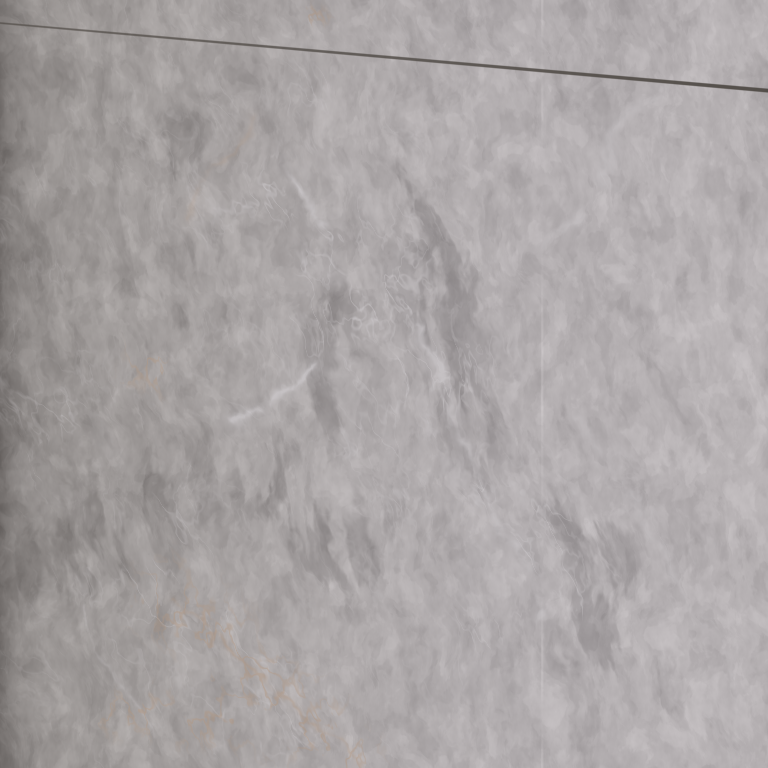
This texture is drawn by a three.js fragment shader. Its source:

```glsl
#define SHADE_STONE vec3(0.612, 0.594, 0.586)
#define LIT_STONE vec3(0.709, 0.690, 0.697)
#define VEIN_WHITE vec3(0.79, 0.775, 0.785)
#define OCHRE vec3(0.70, 0.59, 0.50)
#define JOINT_DARK vec3(0.31, 0.29, 0.27)
#define EDGE_SHADOW 0.17
#define PATCH_DEPTH 0.085
#define STREAK_DEPTH 0.075
#define GRAIN_DEPTH 0.055
#define FLECK_DEPTH 0.030
#define SEAM_X 0.706

varying vec2 vUv;

float hash(vec2 p) {
  vec3 q = fract(p.xyx * 0.1031);
  q += dot(q, q.yzx + 33.33);
  return fract((q.x + q.y) * q.z);
}

float noise(vec2 p) {
  vec2 i = floor(p), f = fract(p);
  f = f * f * (3.0 - 2.0 * f);
  vec2 e = vec2(0.0, 1.0);
  return mix(mix(hash(i), hash(i + e.yx), f.x),
             mix(hash(i + e), hash(i + e.yy), f.x), f.y);
}

float fbm(vec2 p) {
  float sum = 0.0, amp = 0.5;
  for (int i = 0; i < 5; i++) {
    sum += amp * noise(p);
    p = mat2(1.6, 1.2, -1.2, 1.6) * p + 7.3;
    amp *= 0.5;
  }
  return sum / 0.97;
}

// Octaves without rotation, so that stretched features keep their direction
float streaks(vec2 p) {
  float sum = 0.0, amp = 0.5;
  for (int i = 0; i < 4; i++) {
    sum += amp * noise(p);
    p = p * 2.03 + 11.7;
    amp *= 0.6;
  }
  return sum / 1.09;
}

// Thin crack along the middle level of a stretched noise field
float crack(vec2 p, float width) {
  return 1.0 - smoothstep(0.0, width, abs(streaks(p) - 0.5));
}

float segmentDistance(vec2 p, vec2 a, vec2 b) {
  vec2 ap = p - a, ab = b - a;
  return length(ap - ab * clamp(dot(ap, ab) / dot(ab, ab), 0.0, 1.0));
}

// Ragged vein: a sharp thread inside a faint halo
float vein(vec2 p, vec2 a, vec2 b, float width) {
  float d = segmentDistance(p, a, b) / width;
  float body = 0.7 * exp(-d * d) + 0.3 * exp(-d * 0.5);
  return body * smoothstep(0.15, 0.7, fbm(p * 38.0 + a * 40.0));
}

float band(vec2 p, vec2 a, vec2 b, float width) {
  return 1.0 - smoothstep(0.0, width, segmentDistance(p, a, b));
}

void main() {
  vec2 uv = vUv;
  vec2 warp = vec2(fbm(uv * 12.0), fbm(uv * 12.0 + 31.0)) - 0.5;
  vec2 p = uv + 0.07 * warp;
  vec2 slant = vec2(uv.x + 0.22 * uv.y, uv.y) + 0.03 * warp;
  vec2 upright = vec2(uv.x + 0.07 * uv.y, uv.y) + 0.045 * warp;
  vec2 diagonal = mat2(0.88, 0.47, 0.47, -0.88) * (uv + 0.04 * warp);

  // Light falling off towards the left edge
  vec3 color = mix(SHADE_STONE, LIT_STONE, smoothstep(-0.05, 0.75, uv.x));
  color -= EDGE_SHADOW * exp(-uv.x / 0.030);
  color += 0.05 * (fbm(uv * 5.0 + 3.0) - 0.5);

  // Dark slanted patches, frayed and broken by the grain
  float core = band(p, vec2(0.53, 0.75), vec2(0.62, 0.43), 0.09)
             + band(p, vec2(0.36, 0.36), vec2(0.47, 0.27), 0.11)
             + band(p, vec2(0.22, 0.80), vec2(0.22, 0.56), 0.07)
             + band(p, vec2(0.44, 0.60), vec2(0.43, 0.47), 0.05)
             + band(p, vec2(0.09, 0.26), vec2(0.20, 0.38), 0.09)
             + band(p, vec2(0.76, 0.30), vec2(0.83, 0.10), 0.10);
  core = min(core, 1.0);
  float blotch = streaks(slant * vec2(32.0, 11.0) + 5.0) + 0.14 * core;
  blotch += 0.12 * (fbm(upright * vec2(90.0, 50.0)) - 0.5);
  color -= PATCH_DEPTH * smoothstep(0.54, 0.70, blotch) * (0.3 + 0.7 * core);

  // Fine upright streaks, grain and crisp flecks
  color += STREAK_DEPTH * (streaks(upright * vec2(62.0, 20.0)) - 0.5) * mix(1.2, 0.7, uv.x);
  color += GRAIN_DEPTH * (fbm(uv * vec2(120.0, 80.0)) - 0.5);
  float fleck = fbm(upright * vec2(48.0, 30.0) + 17.0);
  color += FLECK_DEPTH * (smoothstep(0.56, 0.68, fleck) - smoothstep(0.44, 0.32, fleck));

  // Broken web of pale cracks, densest along the diagonal
  float zone = band(p, vec2(0.40, 0.75), vec2(0.70, 0.20), 0.19)
             + 0.6 * band(p, vec2(0.10, 0.42), vec2(0.35, 0.08), 0.15);
  float web = crack(diagonal * vec2(24.0, 9.0) + 2.0, 0.030)
            + 0.7 * crack(slant * vec2(34.0, 18.0) + 19.0, 0.045);
  float broken = smoothstep(0.38, 0.62, fbm(uv * 17.0 + 13.0));
  float pale = web * broken * (0.11 + 0.30 * zone);
  pale += 0.16 * zone * smoothstep(0.5, 0.7, fbm(diagonal * vec2(34.0, 16.0) + 9.0));

  // Main white veins
  pale += 0.85 * vein(p, vec2(0.30, 0.46), vec2(0.42, 0.525), 0.005);
  pale += 0.65 * vein(p, vec2(0.36, 0.80), vec2(0.42, 0.72), 0.005);
  pale += 0.65 * vein(p, vec2(0.55, 0.55), vec2(0.71, 0.19), 0.005);
  pale += 0.45 * vein(p, vec2(0.72, 0.70), vec2(0.84, 0.87), 0.009);
  pale += 0.35 * vein(p, vec2(0.76, 0.45), vec2(0.96, 0.12), 0.005);
  pale += 0.30 * vein(p, vec2(0.09, 0.24), vec2(0.20, 0.06), 0.003);
  color = mix(color, VEIN_WHITE, min(pale, 0.8));

  // Thin ochre veins and stains
  float rustZone = band(p, vec2(0.22, 0.23), vec2(0.46, 0.01), 0.08)
                 + band(p, vec2(0.19, 0.53), vec2(0.21, 0.52), 0.04)
                 + band(p, vec2(0.41, 0.98), vec2(0.42, 0.98), 0.03)
                 + band(p, vec2(0.16, 0.08), vec2(0.30, 0.06), 0.05);
  float rust = 0.45 * rustZone * crack(slant * vec2(30.0, 18.0) + 41.0, 0.05);
  rust += 0.40 * vein(p, vec2(0.23, 0.23), vec2(0.47, 0.01), 0.003);
  rust += 0.22 * vein(p, vec2(0.32, 0.85), vec2(0.26, 0.70), 0.003);
  color = mix(color, OCHRE, min(rust, 0.45));

  // Faint upright seam, then the dark tilted joint
  float seam = 1.0 - smoothstep(0.0005, 0.0025, abs(uv.x - SEAM_X));
  color += 0.045 * seam * smoothstep(0.2, 0.8, noise(uv * vec2(1.0, 14.0)));
  float below = 0.970 - 0.088 * uv.x - uv.y;
  float halfWidth = mix(0.0008, 0.0022, uv.x);
  float joint = 1.0 - smoothstep(halfWidth - 0.0008, halfWidth + 0.0014, abs(below));
  color = mix(color, JOINT_DARK, joint * mix(0.7, 0.95, uv.x));

  gl_FragColor = vec4(color, 1.0);
}
```
